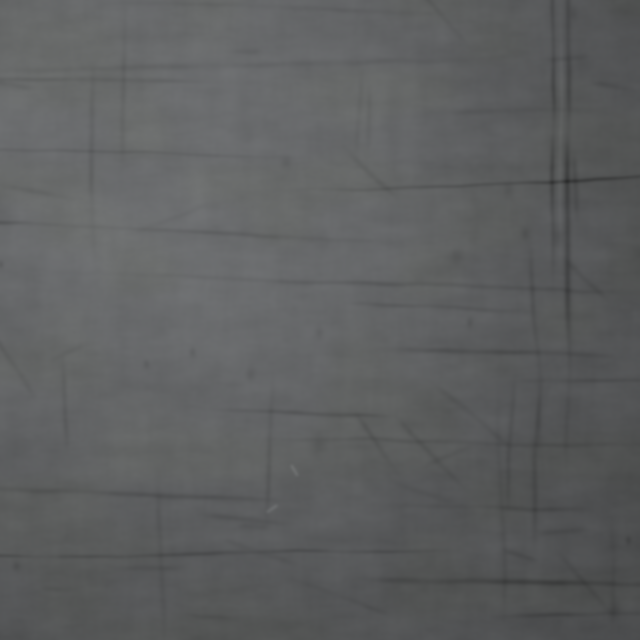
Write a Shadertoy shader that draws this texture.

```glsl
// Worn dark grey metal sheet under soft light from the upper left.
// Stretched noise gives the brushed mottling; loops of soft tapered strokes
// add long level and upright scratches, short slanted scuffs and specks.

float hash(vec2 p) {
    vec3 q = fract(p.xyx * vec3(0.1031, 0.1030, 0.0973));
    q += dot(q, q.yzx + 33.33);
    return fract((q.x + q.y) * q.z);
}

float noise(vec2 p) {
    vec2 cell = floor(p), f = fract(p);
    f = f * f * (3.0 - 2.0 * f);
    return mix(mix(hash(cell), hash(cell + vec2(1, 0)), f.x),
               mix(hash(cell + vec2(0, 1)), hash(cell + vec2(1, 1)), f.x), f.y);
}

// Noise in the range -1 to 1, summed over three turned octaves.
float mottle(vec2 p) {
    float sum = 0.0, weight = 0.55;
    for (int i = 0; i < 3; i++) {
        sum += weight * (2.0 * noise(p) - 1.0);
        p = mat2(1.98, 0.35, -0.35, 1.98) * p + 17.3;
        weight *= 0.55;
    }
    return sum;
}

// Soft line through a centre, fading towards both ends.
float stroke(vec2 p, vec2 centre, float angle, float halfLength, float width) {
    vec2 along = vec2(cos(angle), sin(angle));
    vec2 d = p - centre;
    float u = dot(d, along) / halfLength;
    float v = dot(d, vec2(-along.y, along.x)) / width;
    return exp(-v * v) * (1.0 - smoothstep(0.4, 1.0, abs(u)));
}

void mainImage(out vec4 fragColor, in vec2 fragCoord) {
    vec2 p = fragCoord / iResolution.y;

    // Broad light, darker at the bottom and the right
    vec2 fromLight = p - vec2(0.25, 0.72);
    float grey = 0.270 + 0.160 * exp(-1.65 * dot(fromLight, fromLight));

    // Waver shared by the grain and all scratches
    vec2 bent = p + 0.005 * vec2(mottle(p * 7.0 + 5.0), mottle(p * 7.0 + 50.0));

    // Brushed and cloudy mottling
    grey += 0.014 * mottle(p * vec2(5.0, 8.0) + 3.0);
    grey += 0.017 * mottle(bent * vec2(10.0, 38.0) + 31.0);
    grey += 0.010 * mottle(bent * vec2(42.0, 9.0) + 73.0);
    grey += 0.012 * mottle(p * vec2(36.0, 50.0) + 11.0);

    // Uneven pressure along the scratches
    float pressure = 0.25 + 1.2 * noise(p * 15.0 + 90.0);
    float scratches = 0.0;

    // Long level scratches, one per band
    for (int i = 0; i < 18; i++) {
        float k = float(i);
        vec2 centre = vec2(hash(vec2(k, 1.0)), (k + hash(vec2(k, 2.0))) / 18.0);
        float depth = mix(0.018, 0.062, hash(vec2(k, 3.0)));
        float tilt = 0.10 * (hash(vec2(k, 4.0)) - 0.6);
        float reach = mix(0.12, 0.6, hash(vec2(k, 5.0)));
        float width = mix(0.0035, 0.0055, hash(vec2(k, 6.0)));
        scratches += depth * stroke(bent, centre, tilt, reach, width);
    }

    // Fainter, shorter upright scratches
    for (int i = 0; i < 14; i++) {
        float k = float(i);
        vec2 centre = vec2(hash(vec2(k, 11.0)), hash(vec2(k, 12.0)));
        float depth = mix(0.014, 0.036, hash(vec2(k, 13.0)));
        float tilt = 1.57 + 0.14 * (hash(vec2(k, 14.0)) - 0.5);
        float reach = mix(0.05, 0.24, hash(vec2(k, 15.0)));
        scratches += depth * stroke(bent, centre, tilt, reach, 0.005);
    }

    // Deep upright pair near the right edge, with a bright burr between
    scratches += 0.052 * stroke(bent, vec2(0.865, 0.85), 1.575, 0.34, 0.0042);
    scratches += 0.055 * stroke(bent, vec2(0.888, 0.76), 1.570, 0.55, 0.0048);
    grey += 0.022 * stroke(bent, vec2(0.877, 0.78), 1.572, 0.24, 0.0035);

    // Short slanted scuffs, mostly close to level
    for (int i = 0; i < 26; i++) {
        float k = float(i);
        vec2 centre = vec2(hash(vec2(k, 21.0)), hash(vec2(k, 22.0)));
        float lean = 2.0 * hash(vec2(k, 23.0)) - 1.0;
        float reach = mix(0.03, 0.10, hash(vec2(k, 24.0)));
        scratches += 0.026 * stroke(bent, centre, lean * abs(lean), reach, 0.0050);
    }
    grey -= scratches * pressure;

    // Dark specks and smudges, and two pale nicks
    for (int i = 0; i < 16; i++) {
        float k = float(i);
        vec2 d = bent - vec2(hash(vec2(k, 31.0)), hash(vec2(k, 32.0)));
        float radius = mix(0.005, 0.013, hash(vec2(k, 33.0)));
        grey -= 0.036 * exp(-dot(d, d * vec2(1.4, 0.7)) / (radius * radius));
    }
    for (int i = 0; i < 2; i++) {
        float k = float(i);
        vec2 centre = vec2(0.46 - 0.035 * k, 0.265 - 0.06 * k);
        grey += 0.055 * stroke(p, centre, 2.1 - 1.5 * k, 0.014, 0.0035);
    }

    // Cool grey, a little greener in faint patches
    float patchTone = smoothstep(0.35, 0.85, noise(p * vec2(9.0, 14.0) + 60.0));
    vec3 tint = mix(vec3(0.985, 1.0, 1.015), vec3(0.985, 1.003, 0.998), patchTone);
    fragColor = vec4(clamp(grey * tint, 0.0, 1.0), 1.0);
}
```
